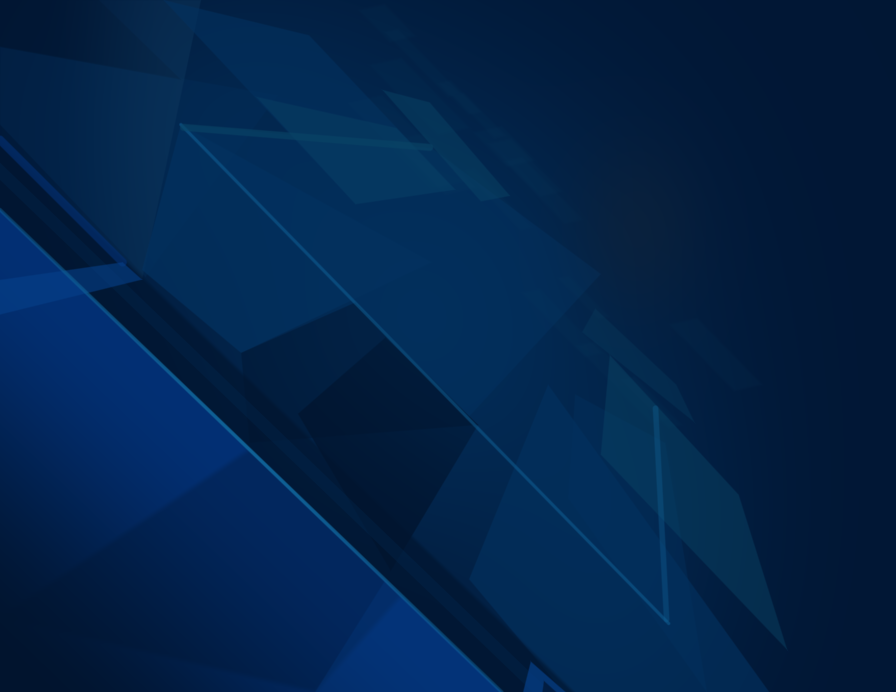
A Shadertoy shader for this background:

```glsl
// Dark blue backdrop of translucent slanted glass panels, thin bright edges and soft glows.

const vec3 NAVY  = vec3(0.004, 0.088, 0.205);
const vec3 INK   = vec3(0.003, 0.078, 0.180);
const vec3 MID   = vec3(0.010, 0.190, 0.370);
const vec3 BLUE  = vec3(0.008, 0.185, 0.450);
const vec3 AZURE = vec3(0.020, 0.250, 0.540);
const vec3 TEAL  = vec3(0.035, 0.270, 0.400);
const vec3 SLATE = vec3(0.060, 0.225, 0.370);
const vec3 EDGE  = vec3(0.060, 0.390, 0.600);

// Sine-free hash: one number in, two out.
vec2 hash21(float n) {
    vec3 v = fract(vec3(n) * vec3(0.1031, 0.1030, 0.0973));
    v += dot(v, v.yzx + 33.33);
    return fract((v.xx + v.yz) * v.zy);
}

// Signed distance to the line a-b, positive on its left.
float side(vec2 p, vec2 a, vec2 b) {
    vec2 e = normalize(b - a);
    return dot(p - a, vec2(-e.y, e.x));
}

// Smooth mask of a convex quad with clockwise corners.
float quad(vec2 p, vec2 a, vec2 b, vec2 c, vec2 d, float soft) {
    float dist = max(max(side(p, a, b), side(p, b, c)), max(side(p, c, d), side(p, d, a)));
    return 1.0 - smoothstep(-soft, soft, dist);
}

// Smooth mask of a line segment.
float stroke(vec2 p, vec2 a, vec2 b, float width, float soft) {
    vec2 e = b - a;
    float t = clamp(dot(p - a, e) / dot(e, e), 0.0, 1.0);
    return 1.0 - smoothstep(width - soft, width + soft, length(p - a - e * t));
}

float glow(vec2 p, vec2 center, vec2 size) {
    vec2 q = (p - center) / size;
    return exp(-dot(q, q));
}

void mainImage(out vec4 fragColor, in vec2 fragCoord) {
    vec2 p = fragCoord / iResolution.xy * vec2(1.293, 1.0);
    float aa = 1.0 / iResolution.y;
    vec2 beamA = vec2(0.0, 0.697), beamB = vec2(0.724, 0.0);
    float s = side(p, beamA, beamB);   // distance across the main diagonal

    // Base gradient
    vec3 col = mix(NAVY, MID, 0.85 * glow(p, vec2(0.61, 0.54), vec2(0.33, 0.36)));
    col = mix(col, MID, 0.45 * glow(p, vec2(0.88, 0.20), vec2(0.20, 0.28)));
    col = mix(col, MID, 0.50 * glow(p, vec2(0.33, 0.82), vec2(0.26, 0.24)));

    // Upper left panes
    col = mix(col, MID, 0.28 * quad(p, vec2(0.0, 0.933), vec2(0.40, 0.862), vec2(0.21, 0.60), vec2(0.0, 0.82), aa));
    col = mix(col, INK, 0.45 * quad(p, vec2(-0.1, 1.1), vec2(0.04, 1.1), vec2(0.261, 0.885), vec2(-0.1, 0.95), aa));
    float wedge = quad(p, vec2(0.05, 1.0), vec2(0.290, 1.0), vec2(0.205, 0.596), vec2(0.0, 0.80), aa);
    col = mix(col, SLATE, 0.42 * wedge * smoothstep(0.06, 0.27, p.x));

    // Large central panes
    col = mix(col, MID, 0.75 * quad(p, vec2(0.261, 0.82), vec2(0.623, 0.621), vec2(0.348, 0.490), vec2(0.205, 0.61), aa));
    col = mix(col, MID, 0.55 * quad(p, vec2(0.261, 0.82), vec2(0.623, 0.786), vec2(0.867, 0.604), vec2(0.673, 0.394), aa));
    col = mix(col, INK, 0.45 * quad(p, vec2(0.348, 0.490), vec2(0.513, 0.563), vec2(0.69, 0.386), vec2(0.36, 0.36), aa));
    float shade = quad(p, vec2(0.43, 0.402), vec2(0.556, 0.512), vec2(0.69, 0.386), vec2(0.564, 0.175), aa);
    col = mix(col, INK, shade * mix(0.8, 0.45, smoothstep(0.05, 0.30, s)));

    // Top panes
    col = mix(col, MID, 0.60 * quad(p, vec2(0.236, 1.0), vec2(0.446, 0.949), vec2(0.657, 0.726), vec2(0.513, 0.705), aa));
    col = mix(col, TEAL, 0.38 * quad(p, vec2(0.37, 0.86), vec2(0.572, 0.815), vec2(0.657, 0.726), vec2(0.513, 0.705), aa));
    col = mix(col, TEAL, 0.45 * quad(p, vec2(0.552, 0.87), vec2(0.62, 0.852), vec2(0.736, 0.717), vec2(0.694, 0.709), aa));

    // Lower right panes
    col = mix(col, MID, 0.65 * quad(p, vec2(0.791, 0.444), vec2(1.11, 0.0), vec2(0.83, -0.02), vec2(0.677, 0.163), aa));
    col = mix(col, MID, 0.40 * quad(p, vec2(0.83, 0.43), vec2(0.96, 0.36), vec2(1.02, 0.0), vec2(0.82, 0.28), aa));
    col = mix(col, TEAL, 0.45 * quad(p, vec2(0.88, 0.487), vec2(1.066, 0.285), vec2(1.136, 0.061), vec2(0.867, 0.343), aa));
    col = mix(col, TEAL, 0.28 * quad(p, vec2(0.859, 0.554), vec2(0.976, 0.444), vec2(1.002, 0.39), vec2(0.84, 0.52), aa));

    // Scattered faint slivers along the outer diagonal
    for (int i = 0; i < 16; i++) {
        vec2 h = hash21(float(i) + 3.0);
        vec2 k = hash21(float(i) + 41.0);
        vec2 a = mix(vec2(0.50, 0.98), vec2(1.08, 0.36), h.x) + vec2(0.10, 0.09) * (h.y - 0.7);
        vec2 along = vec2(0.70, -0.72) * mix(0.06, 0.18, k.x);
        vec2 across = vec2(0.035, 0.008) * (0.4 + k.y);
        col = mix(col, TEAL, 0.09 * quad(p, a, a + across, a + across + along, a + along, 2.0 * aa));
    }
    col = mix(col, vec3(0.07, 0.14, 0.22), 0.45 * glow(p, vec2(0.92, 0.67), vec2(0.09, 0.12)));

    // Fine bright edges
    col = mix(col, EDGE, 0.50 * stroke(p, vec2(0.261, 0.82), vec2(0.965, 0.099), 0.0022, aa));
    col = mix(col, TEAL, 0.60 * stroke(p, vec2(0.265, 0.816), vec2(0.62, 0.787), 0.005, aa));
    col = mix(col, EDGE, 0.35 * stroke(p, vec2(0.962, 0.105), vec2(0.946, 0.41), 0.004, aa));

    // Dark gutter beside the main diagonal
    float gutter = smoothstep(-aa, aa, s) * (1.0 - smoothstep(0.068, 0.076, s));
    col = mix(col, INK, 0.65 * gutter);
    col = mix(col, MID, 0.22 * gutter * smoothstep(0.030, 0.032, s) * (1.0 - smoothstep(0.048, 0.050, s)));
    col = mix(col, BLUE, 0.65 * stroke(p, vec2(0.0, 0.798), vec2(0.177, 0.621), 0.006, aa));

    // Bright lower left sheet
    vec3 sheet = mix(INK, BLUE, smoothstep(-0.47, -0.02, s));
    sheet = mix(sheet, INK, 0.30 * quad(p, vec2(0.0, 0.108), vec2(0.362, 0.352), vec2(0.58, 0.14), vec2(0.455, 0.0), 0.006));
    sheet = mix(sheet, AZURE, 0.25 * quad(p, vec2(0.455, 0.0), vec2(0.58, 0.20), vec2(0.76, 0.0), vec2(0.6, -0.1), aa));
    col = mix(col, sheet, 1.0 - smoothstep(-aa, aa, s));

    // Left ribbon, lower spark and main beam
    col = mix(col, AZURE, 0.60 * quad(p, vec2(-0.01, 0.594), vec2(0.177, 0.621), vec2(0.205, 0.596), vec2(-0.01, 0.543), aa));
    col = mix(col, AZURE, 0.70 * quad(p, vec2(0.766, 0.044), vec2(0.816, 0.0), vec2(0.80, -0.02), vec2(0.75, -0.02), aa));
    col = mix(col, INK, 0.70 * quad(p, vec2(0.785, 0.016), vec2(0.805, -0.002), vec2(0.80, -0.02), vec2(0.78, -0.02), aa));
    float fade = 0.45 + 0.5 * glow(p, vec2(0.36, 0.35), vec2(0.30));
    col = mix(col, EDGE, fade * stroke(p, beamA, beamB, 0.0025, aa));
    fragColor = vec4(col, 1.0);
}
```
